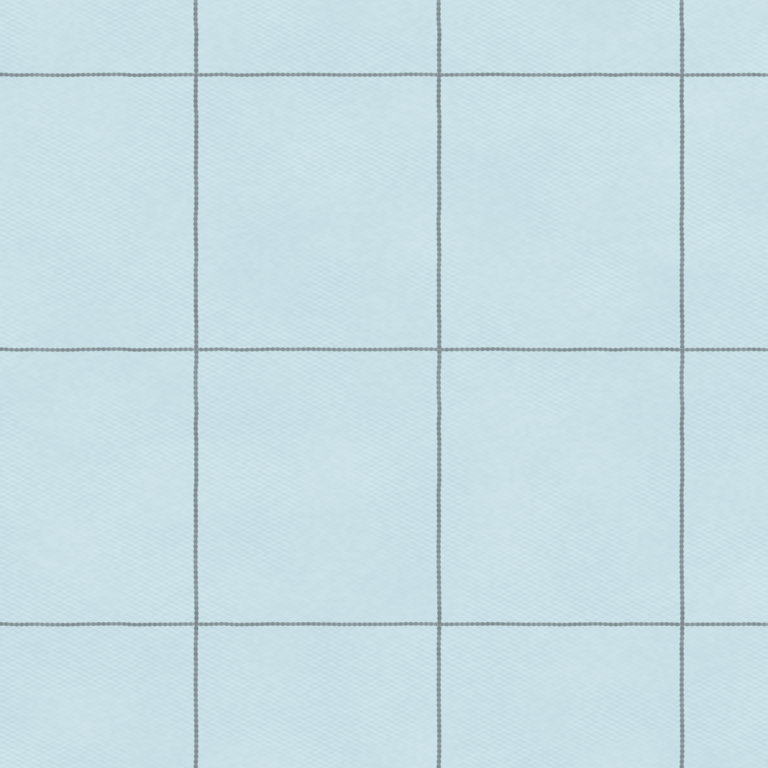
Give the GLSL for this pattern, as a three.js fragment shader.

```glsl
varying vec2 vUv;

const vec3 CLOTH_LIGHT = vec3(0.805, 0.893, 0.915);
const vec3 CLOTH_SHADE = vec3(0.765, 0.85, 0.885);
const vec3 LINE_COLOR = vec3(0.46, 0.51, 0.53);
const vec2 CELL_SIZE = vec2(0.3164, 0.3577);
const vec2 GRID_ORIGIN = vec2(0.2552, 0.1872);
const vec2 LINE_HALF_WIDTH = vec2(0.0025, 0.0021);
const float LINE_SOFTNESS = 0.0013;
const float THREADS = 150.0;
const float TAU = 6.2831853;

float hash(vec2 p) {
  vec3 q = fract(vec3(p.xyx) * 0.1031);
  q += dot(q, q.yzx + 33.33);
  return fract((q.x + q.y) * q.z);
}

float noise(vec2 p) {
  vec2 cell = floor(p);
  vec2 f = fract(p);
  f = f * f * (3.0 - 2.0 * f);
  float bottom = mix(hash(cell), hash(cell + vec2(1.0, 0.0)), f.x);
  float top = mix(hash(cell + vec2(0.0, 1.0)), hash(cell + 1.0), f.x);
  return mix(bottom, top, f.y);
}

float fbm(vec2 p) {
  float sum = 0.0;
  float gain = 0.5;
  for (int i = 0; i < 4; i++) {
    sum += gain * noise(p);
    p = p * 2.03 + 17.1;
    gain *= 0.5;
  }
  return sum / 0.9375;
}

// Crossed threads, from -1 to 1
float weave(vec2 p, float threads) {
  vec2 phase = p * threads * TAU;
  return sin(phase.x * 0.5 + phase.y) * 0.6 + sin(phase.x * 0.5 - phase.y) * 0.4;
}

// Distance to the nearest vertical (x) and horizontal (y) line
vec2 gridDistance(vec2 p, vec2 origin, vec2 size) {
  vec2 cell = (p - origin) / size;
  return abs(fract(cell + 0.5) - 0.5) * size;
}

vec3 clothColor(vec2 p) {
  float patches = fbm(p * vec2(9.0, 13.0));
  float grain = noise(p * vec2(150.0, 230.0)) - 0.5;
  float weaveDepth = mix(0.1, 0.42, smoothstep(0.3, 0.7, noise(p * 14.0 + 40.0)));
  float shade = 0.32 + (patches - 0.5) * 0.7 + grain * 0.4;
  shade += weave(p, THREADS) * weaveDepth;
  return mix(CLOTH_LIGHT, CLOTH_SHADE, clamp(shade, -0.2, 1.2));
}

// Coverage of both line directions, beaded by the threads they cross
vec2 lineCoverage(vec2 p) {
  vec2 wobble = vec2(noise(vec2(p.y * 45.0, 3.0)), noise(vec2(p.x * 45.0, 8.0))) - 0.5;
  vec2 dist = gridDistance(p + wobble * 0.0012, GRID_ORIGIN, CELL_SIZE);
  vec2 bead = sin(p.yx * THREADS * TAU);
  vec2 width = LINE_HALF_WIDTH + bead * 0.0003;
  vec2 cover = 1.0 - smoothstep(width - LINE_SOFTNESS, width + LINE_SOFTNESS, dist);
  vec2 wear = vec2(noise(vec2(p.y * 60.0, 21.0)), noise(vec2(p.x * 60.0, 34.0)));
  return cover * (0.9 + bead * 0.07 - wear * 0.16);
}

void main() {
  vec2 lines = lineCoverage(vUv);
  float ink = max(lines.x, lines.y * 0.94);
  gl_FragColor = vec4(mix(clothColor(vUv), LINE_COLOR, ink), 1.0);
}
```
